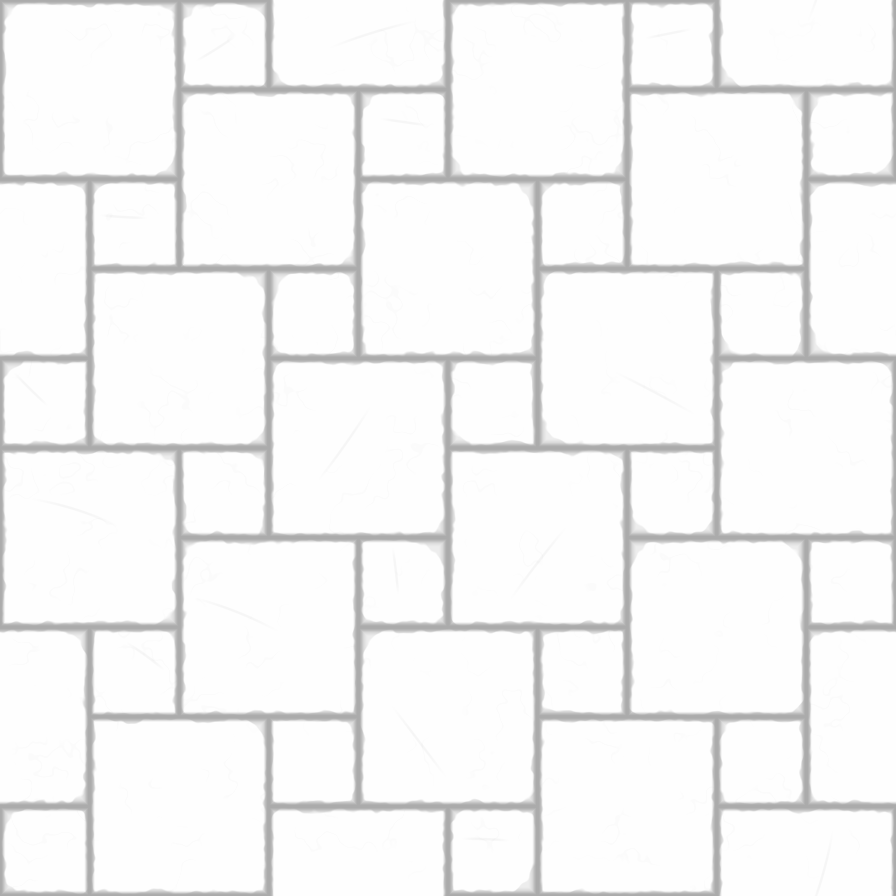
Write a Shadertoy shader that draws this pattern.

```glsl
// White pinwheel paving: large and small square tiles with soft grey grout and chipped edges.

float hash(vec3 p) {
    p = fract(p * vec3(0.1031, 0.1030, 0.0973));
    p += dot(p, p.yzx + 33.33);
    return fract((p.x + p.y) * p.z);
}

// Dot product of a random unit gradient with the offset from its lattice point
float gradient(vec2 corner, vec2 offset, float seed) {
    float angle = 6.2832 * hash(vec3(corner + 17.0, seed));
    return dot(vec2(cos(angle), sin(angle)), offset);
}

float gradientNoise(vec2 p, float seed) {
    vec2 i = floor(p), f = p - i;
    vec2 u = f * f * f * (f * (f * 6.0 - 15.0) + 10.0);
    vec2 e = vec2(1, 0);
    return mix(mix(gradient(i, f, seed), gradient(i + e, f - e, seed), u.x),
               mix(gradient(i + e.yx, f - e.yx, seed), gradient(i + 1.0, f - 1.0, seed), u.x), u.y);
}

// Faint bowed hairline, present on some tiles only
float scratch(vec2 q, float size, float seed, float px) {
    float angle = 6.2832 * hash(vec3(seed, 3.0, 5.0));
    vec2 centre = size * (0.3 + 0.4 * vec2(hash(vec3(seed, 7.0, 1.0)), hash(vec3(seed, 2.0, 9.0))));
    vec2 v = mat2(cos(angle), sin(angle), -sin(angle), cos(angle)) * (q - centre);
    float bow = 0.3 * (hash(vec3(seed, 11.0, 4.0)) - 0.5);
    float line = 1.0 - smoothstep(0.004, 0.012 + px, abs(v.y - bow * v.x * v.x));
    float ends = 1.0 - smoothstep(0.1, 0.3 * size, abs(v.x));
    return line * ends * step(0.55, hash(vec3(seed, 6.0, 8.0)));
}

void mainImage(out vec4 fragColor, in vec2 fragCoord) {
    // Ten cells each way, counted downwards from the top left
    vec2 uv = fragCoord / iResolution.xy;
    vec2 p = 10.0 * vec2(uv.x, 1.0 - uv.y);
    float px = 10.0 / min(iResolution.x, iResolution.y);

    // Each group of five cells holds one 2x2 tile and one single tile
    vec2 cell = floor(p);
    float slot = mod(cell.x + 3.0 * cell.y, 5.0);
    float size = slot == 2.0 ? 1.0 : 2.0;
    vec2 origin = cell - vec2(slot == 1.0 || slot == 4.0, slot > 2.5);
    vec2 q = p - origin;
    vec2 id = mod(origin, 10.0);
    float seed = id.x + 10.0 * id.y + 1.0;

    // Distance to the straight edge, and to an edge with unevenly worn corners
    vec2 m = min(q, size - q);
    float edge = min(m.x, m.y);
    float wear = hash(vec3(step(0.5 * size, q) + 1.0, seed));
    float radius = 0.08 + 0.32 * wear * wear;
    float worn = radius - length(max(radius - m, 0.0)) + max(edge - radius, 0.0);

    // Chips along the edge
    float reach = 0.037 + 0.06 * gradientNoise(q * 3.5, seed) + 0.045 * gradientNoise(q * 9.0, seed + 200.0);
    float chip = 1.0 - smoothstep(reach - 0.01, reach + 0.01 + px, worn);
    float chipTone = mix(0.82, 0.93, smoothstep(0.03, 0.11, edge));

    // Barely visible veins and scratches on the face
    float vein = gradientNoise(q * 2.5, seed + 400.0) + 0.4 * gradientNoise(q * 7.0, seed + 600.0);
    float patchy = smoothstep(0.0, 0.3, gradientNoise(q * 1.7, seed + 800.0));
    float face = 0.998 - 0.014 * patchy * (1.0 - smoothstep(0.01, 0.04 + px, abs(vein)));
    face -= 0.035 * scratch(q, size, seed, px);

    // Soft grout over the tile
    float tile = mix(face, chipTone, chip);
    float tone = mix(0.67, tile, smoothstep(0.008, 0.062 + 0.3 * px, edge));
    fragColor = vec4(vec3(tone), 1.0);
}
```
